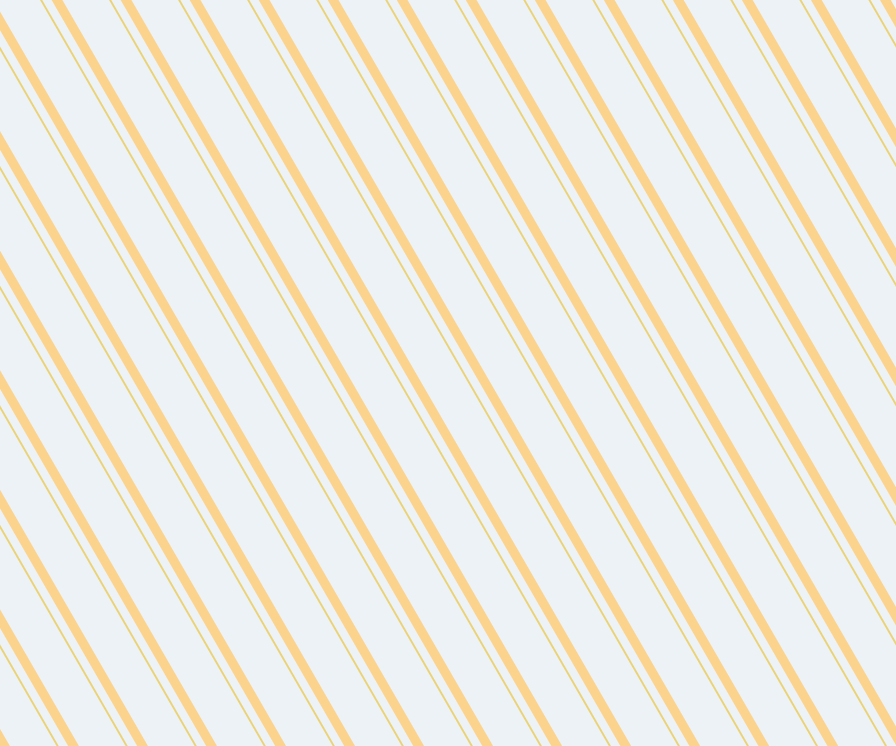
Write a WebGL 2 fragment shader that draws this pattern.

```glsl
#version 300 es
precision highp float;

uniform vec2 u_resolution;
out vec4 fragColor;

// Lengths are fractions of the canvas width
const float PERIOD = 0.06672;
const float PHASE = 0.0551;
const float BAND_WIDTH = 0.0104;
const float LINE_WIDTH = 0.0021;
const float LINE_OFFSET = -0.01536;
const float STRIPE_ANGLE = radians(60.0);

const vec3 GROUND = vec3(0.925, 0.949, 0.965);
const vec3 APRICOT = vec3(0.985, 0.828, 0.553);
const vec3 GOLD = vec3(0.922, 0.825, 0.460);

// Distance to the nearest stripe centre in a repeating set
float repeatDistance(float x, float centre, float period) {
    return abs(mod(x - centre + 0.5 * period, period) - 0.5 * period);
}

// Smoothed coverage of a stripe of the given width
float stripe(float dist, float width, float pixel) {
    return clamp((0.5 * width - dist) / pixel + 0.5, 0.0, 1.0);
}

void main() {
    float pixel = 1.0 / u_resolution.x;

    // Position measured from the top left corner
    vec2 pos = vec2(gl_FragCoord.x, u_resolution.y - gl_FragCoord.y) * pixel;
    float across = dot(pos, vec2(sin(STRIPE_ANGLE), -cos(STRIPE_ANGLE)));

    // Broad band with a fine line on its left
    float bandDist = repeatDistance(across, PHASE, PERIOD);
    float lineDist = repeatDistance(across, PHASE + LINE_OFFSET, PERIOD);

    vec3 color = mix(GROUND, GOLD, stripe(lineDist, LINE_WIDTH, pixel));
    color = mix(color, APRICOT, stripe(bandDist, BAND_WIDTH, pixel));
    fragColor = vec4(color, 1.0);
}
```
